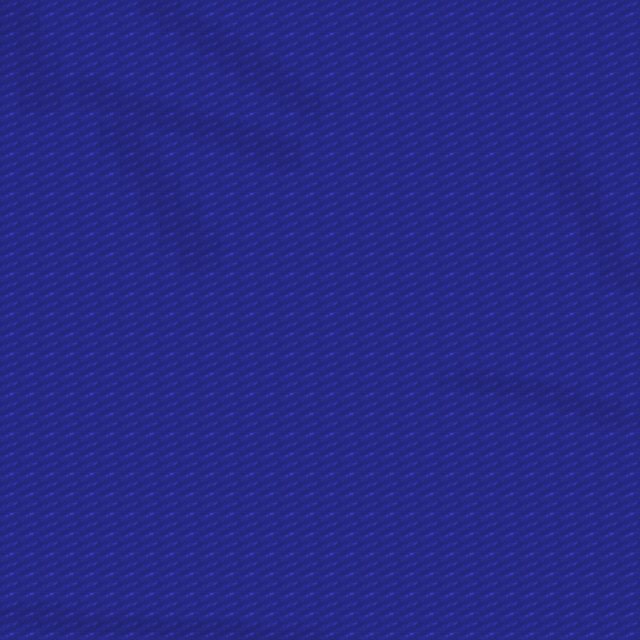
A WebGL 1 fragment shader for this texture:

```glsl
precision highp float;
uniform vec2 u_resolution;

float hash(vec2 p) {
  vec3 q = fract(vec3(p.xyx) * 0.1031);
  q += dot(q, q.yzx + 33.33);
  return fract((q.x + q.y) * q.z);
}

// Value noise that wraps after the given number of lattice steps
float wrapNoise(vec2 p, vec2 period) {
  vec2 i = floor(p);
  vec2 f = fract(p);
  f = f * f * (3.0 - 2.0 * f);
  float a = hash(mod(i, period));
  float b = hash(mod(i + vec2(1.0, 0.0), period));
  float c = hash(mod(i + vec2(0.0, 1.0), period));
  float d = hash(mod(i + 1.0, period));
  return mix(mix(a, b, f.x), mix(c, d, f.x), f.y);
}

// Short slanted thread in a repeating tile, in sixteenths of the tile
float thread(vec2 tile, vec2 center, float halfLength) {
  vec2 d = (fract(tile - center + 0.5) - 0.5) * 16.0;
  vec2 along = normalize(vec2(2.0, 0.75));
  d -= along * clamp(dot(d, along), -halfLength, halfLength);
  return 1.0 - smoothstep(0.35, 1.05, length(d));
}

// Soft worn band from a to b
float crease(vec2 p, vec2 a, vec2 b, float width) {
  vec2 ab = b - a;
  float t = clamp(dot(p - a, ab) / dot(ab, ab), 0.0, 1.0);
  return 1.0 - smoothstep(0.35 * width, width, length(p - a - ab * t));
}

void main() {
  vec2 uv = gl_FragCoord.xy / u_resolution;

  // 32 by 32 tiles, each crossed by two rising bands
  vec2 tile = uv * 32.0;
  float band = 2.0 * tile.y - tile.x;
  float ridge = 0.5 + 0.5 * cos(6.2832 * (band - 0.03));

  // Thread grain, the same in every tile
  float grain = wrapNoise(tile * vec2(6.0, 11.0), vec2(6.0, 11.0));
  float fleck = wrapNoise(tile * 16.0, vec2(16.0));
  float shade = 0.3 * ridge + 0.3 * grain + 0.4 * fleck;
  vec3 color = mix(vec3(0.137, 0.147, 0.465), vec3(0.15, 0.16, 0.51),
                   smoothstep(0.32, 0.46, shade));
  color = mix(color, vec3(0.165, 0.175, 0.575), smoothstep(0.58, 0.72, shade));

  // A long and a short bright thread, each led by a dot
  float glint = 0.0;
  for (int i = 0; i < 2; i++) {
    float k = float(i);
    float streak = thread(tile, vec2(0.58 + 0.18 * k, 0.295 + 0.525 * k), 1.2 - 0.6 * k);
    float spot = thread(tile, vec2(0.36 + 0.05 * k, 0.215 + 0.49 * k), 0.05);
    glint = max(glint, max(streak * (1.0 - 0.2 * k), spot * (1.0 - 0.35 * k)));
  }
  glint *= 0.9 + 0.1 * hash(floor(tile));
  color = mix(color, vec3(0.23, 0.23, 0.79), glint);

  // Worn creases, stepped along the tile columns
  vec2 p = vec2((floor(tile.x) + 0.5) / 32.0, uv.y);
  p.y += 0.02 * (wrapNoise(p * 14.0, vec2(64.0)) - 0.5);
  float wear = crease(p, vec2(0.24, 1.0), vec2(0.49, 0.83), 0.035);
  wear = max(wear, crease(p, vec2(0.13, 0.86), vec2(0.45, 0.76), 0.035));
  wear = max(wear, crease(p, vec2(0.19, 0.79), vec2(0.31, 0.61), 0.045));
  wear = max(wear, crease(p, vec2(0.03, 0.97), vec2(0.06, 0.85), 0.05));
  wear = max(wear, crease(p, vec2(0.88, 0.74), vec2(0.97, 0.57), 0.04));
  wear = max(wear, crease(p, vec2(0.72, 0.41), vec2(0.97, 0.355), 0.03));
  wear = max(wear, crease(p, vec2(0.02, 0.04), vec2(0.50, 0.0), 0.025));
  color *= 1.0 - 0.06 * wear;

  gl_FragColor = vec4(color, 1.0);
}
```
